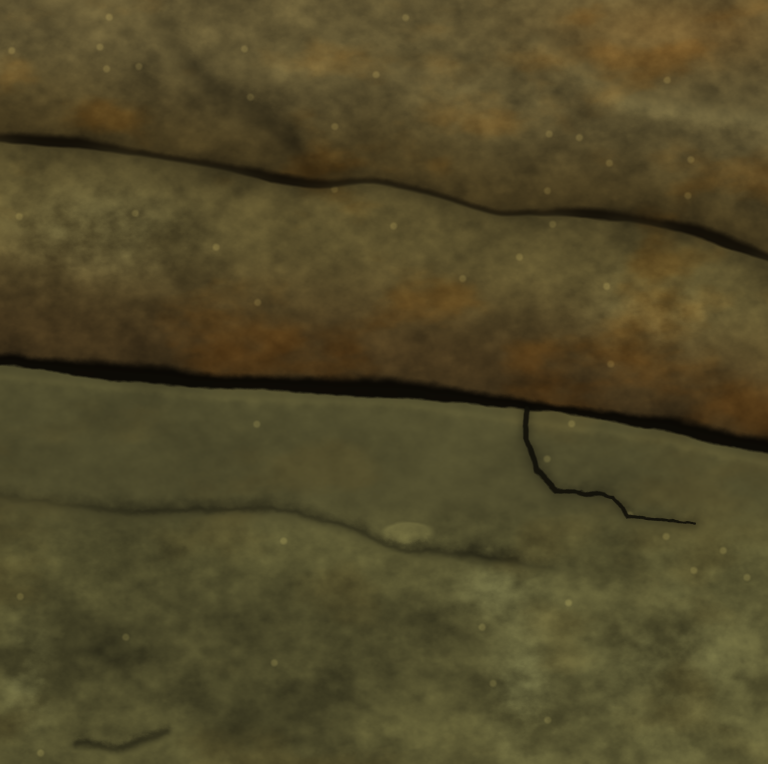
This texture is drawn by a WebGL 1 fragment shader. Its source:

```glsl
precision highp float;
uniform vec2 u_resolution;

float hash(vec2 p) {
  return fract(sin(dot(p, vec2(127.1, 311.7))) * 43758.545);
}

float noise(vec2 p) {
  vec2 i = floor(p), f = fract(p);
  f = f * f * (3.0 - 2.0 * f);
  return mix(mix(hash(i), hash(i + vec2(1.0, 0.0)), f.x),
             mix(hash(i + vec2(0.0, 1.0)), hash(i + vec2(1.0)), f.x), f.y);
}

float fbm(vec2 p) {
  float sum = 0.0, amp = 0.5;
  for (int i = 0; i < 5; i++) {
    sum += amp * noise(p);
    p = mat2(1.6, 1.2, -1.2, 1.6) * p + 7.3;
    amp *= 0.5;
  }
  return sum;
}

// Smoothed hinge: zero left of "at", then rising with unit slope.
float bend(float x, float at) {
  float d = x - at;
  return 0.5 * (d + sqrt(d * d + 0.0002));
}

float bump(float x, float center, float width) {
  float d = (x - center) / width;
  return exp(-d * d);
}

float blob(vec2 p, vec2 center, vec2 size) {
  vec2 d = (p - center) / size;
  return exp(-dot(d, d));
}

float segment(vec2 p, vec2 a, vec2 b) {
  vec2 ab = b - a;
  return length(p - a - ab * clamp(dot(p - a, ab) / dot(ab, ab), 0.0, 1.0));
}

float upperSeam(float x) {
  return 0.820 - 0.067 * x - 0.10 * bend(x, 0.10) - 0.03 * bend(x, 0.25)
    + 0.36 * bend(x, 0.417) - 0.41 * bend(x, 0.482) - 0.08 * bend(x, 0.573)
    + 0.38 * bend(x, 0.651) - 0.215 * bend(x, 0.755) - 0.23 * bend(x, 0.911);
}

float lowerSeam(float x) {
  return 0.530 - 0.104 * x + 0.066 * bend(x, 0.26) - 0.097 * bend(x, 0.52)
    - 0.034 * bend(x, 0.78) - 0.067 * bend(x, 0.91);
}

float ledgeLine(float x) {
  return 0.354 - 0.12 * x + 0.15 * bend(x, 0.17) - 0.29 * bend(x, 0.36)
    - 0.20 * bend(x, 0.45) + 0.40 * bend(x, 0.52) - 0.1 * bend(x, 0.6);
}

// Dark slot with a crisp lower lip and a softer overhang.
float slot(float d, float halfWidth) {
  return smoothstep(-halfWidth - 0.003, -halfWidth + 0.002, d)
    * (1.0 - smoothstep(halfWidth * 0.3, halfWidth + 0.006, d));
}

float hairline(vec2 p) {
  float d = segment(p, vec2(0.688, 0.465), vec2(0.684, 0.426));
  d = min(d, segment(p, vec2(0.684, 0.426), vec2(0.697, 0.386)));
  d = min(d, segment(p, vec2(0.697, 0.386), vec2(0.723, 0.358)));
  d = min(d, segment(p, vec2(0.723, 0.358), vec2(0.797, 0.350)));
  d = min(d, segment(p, vec2(0.797, 0.350), vec2(0.818, 0.325)));
  return min(d, segment(p, vec2(0.818, 0.325), vec2(0.905, 0.315)));
}

void main() {
  vec2 p = gl_FragCoord.xy / u_resolution;
  float broad = fbm(p * vec2(5.0, 7.0) + 3.0) - 0.48;
  float medium = fbm(p * vec2(16.0, 22.0) + 11.0) - 0.48;
  float fine = fbm(p * vec2(55.0, 68.0) + 29.0) - 0.48;
  vec2 q = p + 0.012 * vec2(medium, fine);
  float ragged = 0.006 * medium + 0.005 * fine;
  float dUpper = p.y - upperSeam(p.x) + ragged * 0.6;
  float dLower = p.y - lowerSeam(p.x) + ragged;

  // Three rock layers
  vec3 top = mix(vec3(0.29, 0.24, 0.125), vec3(0.37, 0.325, 0.195), smoothstep(0.0, 0.15, dUpper));
  vec3 middle = mix(vec3(0.275, 0.215, 0.115), vec3(0.335, 0.295, 0.165), smoothstep(0.03, 0.20, dLower));
  vec3 base = mix(vec3(0.325, 0.31, 0.18), vec3(0.30, 0.285, 0.17), smoothstep(0.27, 0.37, p.y));
  vec3 color = mix(middle, top, smoothstep(-0.003, 0.003, dUpper));
  float isBase = 1.0 - smoothstep(-0.003, 0.003, dLower);
  color = mix(color, base, isBase);

  // Mottling, stains and grain
  float calm = isBase * smoothstep(0.28, 0.36, p.y);
  float rough = mix(1.0, 0.45, calm);
  color *= 1.0 + rough * (0.38 * broad + 0.50 * medium + 0.38 * fine);
  float rust = smoothstep(0.02, 0.25, fbm(p * vec2(7.0, 13.0) + 41.0) - 0.48);
  color += vec3(0.045, 0.005, -0.025) * rust * (1.0 - 0.75 * isBase);
  color += vec3(0.04, 0.0, -0.02) * blob(q, vec2(0.88, 0.96), vec2(0.16, 0.05));

  // Pale weathered patches
  float pale = blob(q, vec2(0.12, 0.70), vec2(0.12, 0.06)) + 0.7 * blob(q, vec2(0.85, 0.59), vec2(0.10, 0.05));
  pale += 0.8 * blob(q, vec2(0.65, 0.23), vec2(0.06, 0.04)) + blob(q, vec2(0.68, 0.10), vec2(0.04, 0.08));
  pale += blob(q, vec2(0.04, 0.11), vec2(0.03, 0.06)) + 0.6 * blob(q, vec2(0.88, 0.12), vec2(0.14, 0.12));
  color += vec3(0.075, 0.08, 0.06) * pale * clamp(0.55 + 2.8 * medium + fine, 0.0, 1.3);
  color += vec3(0.09, 0.085, 0.05) * (1.0 - smoothstep(0.7, 1.1, length((q - vec2(0.53, 0.303)) / vec2(0.036, 0.015))));
  float ridge = min(segment(q, vec2(0.70, 0.94), vec2(0.83, 0.86)), segment(q, vec2(0.83, 0.86), vec2(1.0, 0.84)));
  color += vec3(0.05, 0.05, 0.035) * bump(ridge, 0.0, 0.014);

  // Folds and shaded hollows
  float fold = min(segment(q, vec2(0.21, 0.98), vec2(0.26, 0.90)), segment(q, vec2(0.26, 0.90), vec2(0.33, 0.86)));
  fold = min(fold, segment(q, vec2(0.33, 0.86), vec2(0.41, 0.78)));
  color *= 1.0 - 0.20 * bump(fold, 0.0, 0.016);
  float hollow = blob(q, vec2(0.12, 0.17), vec2(0.07, 0.05)) + blob(q, vec2(0.34, 0.08), vec2(0.09, 0.05));
  color *= 1.0 - 0.18 * hollow - 0.12 * blob(q, vec2(0.32, 0.21), vec2(0.15, 0.07));
  float dLedge = q.y - ledgeLine(q.x);
  float ledgeFade = (1.0 - smoothstep(0.62, 0.78, p.x)) * (0.5 + 0.5 * smoothstep(0.05, 0.2, p.x));
  color *= 1.0 - ledgeFade * (0.24 * bump(dLedge, 0.0, 0.011) + 0.16 * bump(dLedge, -0.004, 0.004));
  float foot = min(segment(q, vec2(0.10, 0.027), vec2(0.16, 0.022)), segment(q, vec2(0.16, 0.022), vec2(0.22, 0.045)));
  color *= 1.0 - 0.40 * bump(foot, 0.0, 0.006);

  // Scattered pale grains
  vec2 cell = floor(p * 26.0);
  vec2 grain = fract(p * 26.0) - 0.25 - 0.5 * vec2(hash(cell), hash(cell + 5.0));
  float grainMask = step(0.93, hash(cell + 17.0)) * (1.0 - smoothstep(0.06, 0.17, length(grain)));
  color += vec3(0.10, 0.09, 0.05) * grainMask;

  // Overhang shade and open seams
  color *= 1.0 - 0.30 * exp(-abs(dUpper) / 0.020);
  color *= 1.0 - 0.38 * (1.0 - isBase) * exp(-max(dLower, 0.0) / 0.022);
  color += vec3(0.03, 0.027, 0.015) * bump(dLower, -0.022, 0.006);
  float upperWidth = 0.002 + 0.005 * bump(p.x, 0.07, 0.08) + 0.004 * bump(p.x, 0.37, 0.07)
    + 0.004 * bump(p.x, 0.77, 0.05) + 0.006 * bump(p.x, 0.93, 0.07);
  float lowerWidth = 0.006 + 0.007 * bump(p.x, 0.18, 0.10) + 0.007 * bump(p.x, 0.49, 0.11)
    + 0.004 * bump(p.x, 0.93, 0.09) - 0.003 * bump(p.x, 0.74, 0.06);
  float upperDark = slot(dUpper, upperWidth) * (0.55 + 0.35 * smoothstep(0.003, 0.007, upperWidth));
  color = mix(color, vec3(0.06, 0.045, 0.02), upperDark);
  color = mix(color, vec3(0.035, 0.027, 0.012), 0.95 * slot(dLower, lowerWidth));

  // Branching hairline, tapering to the right
  float branch = hairline(p + 0.008 * vec2(medium, fine));
  float branchWidth = mix(0.0035, 0.0012, smoothstep(0.69, 0.90, p.x));
  color *= 1.0 - 0.22 * bump(branch, 0.0, 0.010);
  color = mix(color, vec3(0.06, 0.055, 0.03), 0.9 * (1.0 - smoothstep(branchWidth * 0.5, branchWidth + 0.0015, branch)));

  gl_FragColor = vec4(clamp(color, 0.0, 1.0), 1.0);
}
```
